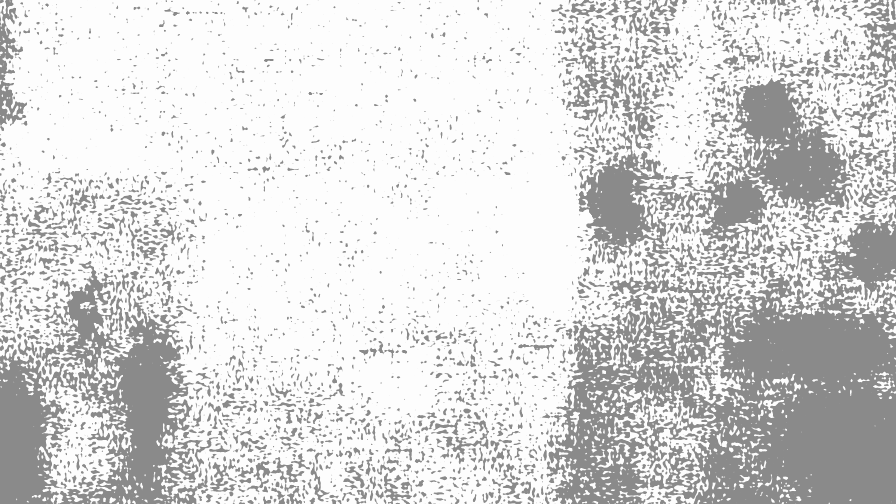
Reproduce this texture procedurally as a Shadertoy shader.

```glsl
// Weathered wall print: grey worm-like grain over white, in uneven worn panels.
const vec3 PAPER = vec3(0.994);
const vec3 INK = vec3(0.54);
const float ASPECT = 16.0 / 9.0;
const float GRAIN_FINE = 165.0;    // grain cells per canvas height, across a stroke
const float GRAIN_LONG = 88.0;     // and along it
const float GRAIN_SPREAD = 4.0;    // scales the noise to about unit deviation
const float EDGE = 0.15;           // softness of the grain edge
const float CLEAN_LEVEL = -1.85;   // ink level of the bare wall, in deviations
const float STAIN_GAIN = 2.7;
const float WORN_GAIN = 1.3;
const int SUBSAMPLES = 3;
const int SCRATCHES = 14;

// Centre and radii, in fractions of the canvas
const vec4 STAINS[11] = vec4[11](
    vec4(0.165, 0.20, 0.024, 0.17), vec4(0.690, 0.61, 0.027, 0.08),
    vec4(0.857, 0.78, 0.028, 0.05), vec4(0.895, 0.66, 0.045, 0.07),
    vec4(0.820, 0.59, 0.025, 0.05), vec4(0.900, 0.31, 0.110, 0.07),
    vec4(0.960, 0.11, 0.080, 0.12), vec4(0.010, 0.13, 0.035, 0.13),
    vec4(0.000, 0.87, 0.022, 0.16), vec4(0.097, 0.39, 0.008, 0.09),
    vec4(0.975, 0.50, 0.035, 0.06));
const vec4 WORN[8] = vec4[8](
    vec4(0.780, 0.90, 0.025, 0.13), vec4(0.760, 0.71, 0.035, 0.06),
    vec4(0.895, 0.94, 0.045, 0.05), vec4(0.615, 0.54, 0.050, 0.14),
    vec4(0.745, 0.08, 0.050, 0.12), vec4(0.800, 0.27, 0.020, 0.08),
    vec4(0.090, 0.11, 0.045, 0.10), vec4(0.450, 0.23, 0.040, 0.07));

float hash(vec2 p) {
    vec3 q = fract(p.xyx * 0.1031);
    q += dot(q, q.yzx + 33.33);
    return fract((q.x + q.y) * q.z);
}

float cornerSlope(vec2 cell, vec2 offset) {
    float angle = 6.2832 * hash(cell);
    return dot(vec2(cos(angle), sin(angle)), offset);
}

// Gradient noise, centred on zero
float noise(vec2 p) {
    vec2 i = floor(p), f = p - i;
    vec2 u = f * f * f * (f * (f * 6.0 - 15.0) + 10.0);
    vec2 e = vec2(1.0, 0.0);
    float low = mix(cornerSlope(i, f), cornerSlope(i + e, f - e), u.x);
    float high = mix(cornerSlope(i + e.yx, f - e.yx), cornerSlope(i + 1.0, f - 1.0), u.x);
    return mix(low, high, u.y);
}

float blob(vec2 uv, vec4 shape) {
    vec2 d = (uv - shape.xy) / shape.zw;
    return exp(-dot(d, d) * dot(d, d));
}

// Short thin lines, nearly level
float scratches(vec2 p) {
    float mark = 0.0;
    for (int i = 0; i < SCRATCHES; i++) {
        float id = float(i);
        vec2 centre = vec2(hash(vec2(id, 3.0)) * ASPECT, hash(vec2(id, 17.0)));
        float reach = mix(0.02, 0.09, hash(vec2(id, 29.0)));
        vec2 d = p - centre;
        d.y += 0.08 * d.x * (hash(vec2(id, 41.0)) - 0.5) + 0.004 * noise(p * 30.0);
        mark += (1.0 - smoothstep(0.001, 0.0045, abs(d.y)))
              * (1.0 - smoothstep(0.4, 1.0, abs(d.x) / reach));
    }
    return min(mark, 1.0);
}

// Large-scale amount of ink, in deviations of the grain
float inkLevel(vec2 p) {
    vec2 ragged = vec2(noise(p * 14.0), noise(p * 14.0 + 50.0));
    vec2 fray = vec2(noise(p * 45.0 + 9.0), noise(p * 45.0 + 70.0));
    vec2 uv = p / vec2(ASPECT, 1.0) + 0.028 * ragged + 0.018 * fray;

    // Panels
    float leftPanel = (1.0 - smoothstep(0.18, 0.23, uv.x))
                    * (1.0 - smoothstep(0.63, 0.68, uv.y));
    float rightPanel = smoothstep(0.605, 0.655, uv.x);
    float grime = 1.0 - smoothstep(0.04, 0.52, uv.y);
    float level = CLEAN_LEVEL + 1.2 * leftPanel + 1.55 * rightPanel + 1.3 * grime;

    // Stains and worn spots
    for (int i = 0; i < STAINS.length(); i++) level += STAIN_GAIN * blob(uv, STAINS[i]);
    for (int i = 0; i < WORN.length(); i++) level -= WORN_GAIN * blob(uv, WORN[i]);

    // Mottling, then upright and level streaks
    level += 0.9 * noise(p * 8.0 + 20.0) + 0.9 * noise(p * 22.0 + 33.0);
    float streakGain = mix(0.5, 1.0, max(rightPanel, grime));
    level += streakGain * noise(p * vec2(75.0, 6.0) + 5.0);
    level += streakGain * noise(p * vec2(5.0, 80.0) + 80.0);
    return level + 1.6 * scratches(p);
}

// Upright and level strokes, blended by a local direction
float grain(vec2 p, float turn) {
    float upright = noise(p * vec2(GRAIN_FINE, GRAIN_LONG));
    float lying = noise(p * vec2(GRAIN_LONG, GRAIN_FINE) + 300.0);
    return GRAIN_SPREAD * (upright * cos(turn) + lying * sin(turn));
}

void mainImage(out vec4 fragColor, in vec2 fragCoord) {
    vec2 p = fragCoord / iResolution.y;
    float level = inkLevel(p);
    float turn = 0.785 + 2.2 * noise(p * 18.0 + 11.0);
    float ink = 0.0;
    for (int k = 0; k < SUBSAMPLES * SUBSAMPLES; k++) {
        vec2 cell = vec2(k % SUBSAMPLES, k / SUBSAMPLES);
        vec2 shift = (cell + 0.5) / float(SUBSAMPLES) - 0.5;
        float height = grain(p + shift / iResolution.y, turn) + level;
        ink += smoothstep(-EDGE, EDGE, height);
    }
    ink /= float(SUBSAMPLES * SUBSAMPLES);
    fragColor = vec4(mix(PAPER, INK, ink), 1.0);
}
```
